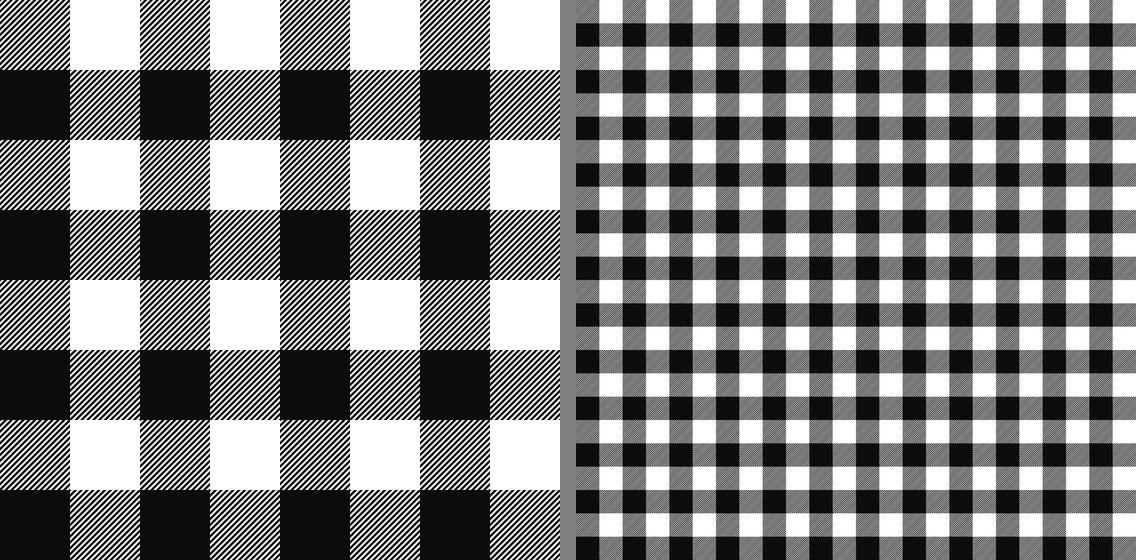
Left, the tile; right, the same tile 3 across and 3 down.
Write a WebGL 2 fragment shader that draws this pattern.

```glsl
#version 300 es
precision highp float;

uniform vec2 u_resolution;
out vec4 fragColor;

const vec3 INK = vec3(0.035, 0.051, 0.051);
const vec3 PAPER = vec3(1.0);

const float CHECK_REPEATS = 4.0;   // dark and light band pairs per side
const float TWILL_REPEATS = 96.0;  // diagonal lines per side, twelve per check
const float TWILL_WIDTH = 0.55;    // inked share of each diagonal period

// Smooth coverage of a band in a unit period; blur is the edge width.
float bandCoverage(float coord, float center, float width, float blur) {
    float dist = abs(fract(coord - center + 0.5) - 0.5);
    return clamp((0.5 * width - dist) / blur + 0.5, 0.0, 1.0);
}

// Rising diagonal lines; whole repeats keep them continuous across the tile.
float twillLines(vec2 uv, float repeats, float width, vec2 pixel) {
    float blur = repeats * length(pixel);
    return bandCoverage((uv.x - uv.y) * repeats, 0.0, width, blur);
}

// Solid where both bands cross, twill where only one band passes.
float gingham(float warp, float weft, float twill) {
    float crossing = warp * weft;
    float either = warp + weft - crossing;
    return mix(crossing, either, twill);
}

void main() {
    vec2 pixel = 1.0 / u_resolution;
    vec2 uv = gl_FragCoord.xy * pixel;

    // Vertical and horizontal bands, dark from the lower left corner
    vec2 cell = uv * CHECK_REPEATS;
    vec2 cellBlur = pixel * CHECK_REPEATS;
    float warp = bandCoverage(cell.x, 0.25, 0.5, cellBlur.x);
    float weft = bandCoverage(cell.y, 0.25, 0.5, cellBlur.y);

    // Weave and colour
    float twill = twillLines(uv, TWILL_REPEATS, TWILL_WIDTH, pixel);
    float ink = gingham(warp, weft, twill);
    fragColor = vec4(mix(PAPER, INK, ink), 1.0);
}
```
